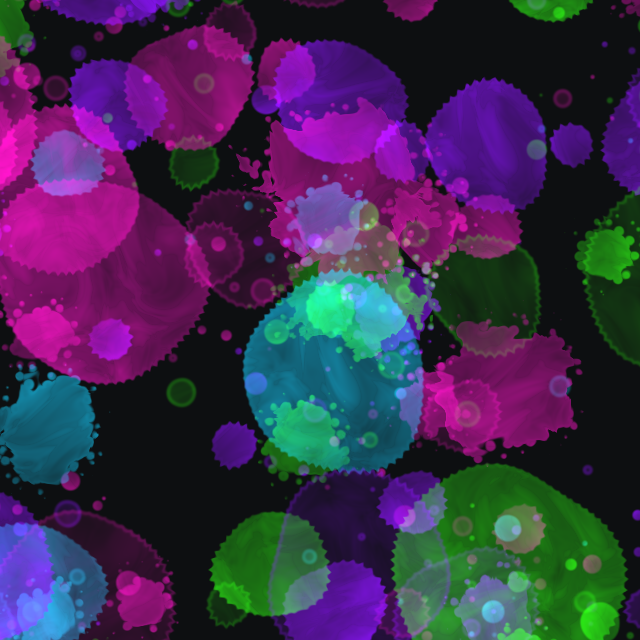
A WebGL 2 fragment shader for this background:

```glsl
#version 300 es
precision highp float;
uniform vec2 u_resolution;
out vec4 fragColor;

vec3 hash3(vec2 c) {
  vec3 q = fract(c.xyx * vec3(0.1031, 0.1030, 0.0973));
  q += dot(q, q.yxz + 33.33);
  return fract((q.xxy + q.yzz) * q.zyx);
}

// Layered, self-warping sines
float wrinkles(vec2 p) {
  float sum = 0.0, amp = 0.5;
  for (int i = 0; i < 5; i++) {
    p = mat2(0.8, 0.6, -0.6, 0.8) * p * 1.6 + 0.9 * sin(p.yx * 1.1) + 2.3;
    sum += amp * sin(p.x) * sin(p.y);
    amp *= 0.65;
  }
  return sum;
}

// Cellular noise: distance to the nearest scattered point
float cellular(vec2 p) {
  vec2 base = floor(p);
  float nearest = 2.0;
  for (int y = -1; y <= 1; y++)
    for (int x = -1; x <= 1; x++) {
      vec2 c = base + vec2(x, y);
      nearest = min(nearest, length(c + hash3(c + 91.0).xy - p));
    }
  return nearest;
}

vec3 inkColour(float pick) {
  vec3 magenta = vec3(0.43, 0.01, 0.33), purple = vec3(0.28, 0.01, 0.52);
  vec3 cyan = vec3(0.02, 0.37, 0.46), green = vec3(0.06, 0.43, 0.01);
  return pick < 0.33 ? magenta : pick < 0.67 ? purple : pick < 0.78 ? cyan : green;
}

// Coverage of one drop: toothed disc, spattered clump or thin bubble
float drop(vec2 q, float radius, vec3 rnd, float grain, float soft) {
  float angle = atan(q.y, q.x), phase = rnd.x * 40.0;
  float lobes = 0.06 * sin(2.0 * angle + phase) + 0.045 * sin(3.0 * angle - phase * 2.0)
              + 0.02 * sin(5.0 * angle + phase * 3.0);
  float folds = wrinkles(q * 24.0 + phase);
  float dist = length(q) - radius * (1.0 + lobes * smoothstep(0.01, 0.06, radius));
  bool large = radius > 0.032;
  bool bubble = rnd.y < (large ? 0.25 : 0.55);
  if (large && rnd.y > 0.66) {
    dist += folds * radius * 0.35;
    dist = min(dist, (grain - 0.42 + dist * 14.0) / 46.0);
  } else if (large) {
    float teeth = floor(radius * 230.0);
    float depth = 0.0055 * (0.6 + 0.4 * sin(angle * 2.0 + phase));
    dist -= depth * (pow(abs(sin(angle * teeth + 1.2 * folds)), 3.0) - 0.5);
  }
  float fill = smoothstep(soft, -soft, dist);
  float rim = exp(-pow((dist + 0.004) / 0.0032, 2.0)) * fill;
  float veins = exp(-abs(folds) * 14.0);
  float shade = 1.0 + 0.25 * dot(q / radius, cos(phase + vec2(0.0, 1.57)));
  float mottle = 0.95 + 0.32 * folds - 0.10 * veins;
  return bubble ? fill * (0.30 + 0.15 * folds) + rim * 0.36
                : fill * shade * mottle + rim * 0.08;
}

// One jittered grid of drops, added as coloured light
void addDrops(inout vec3 col, vec2 p, float size, vec2 radii, float density, float seed, float grain, float soft) {
  vec2 base = floor(p / size);
  for (int y = -1; y <= 1; y++)
    for (int x = -1; x <= 1; x++) {
      vec2 c = base + vec2(x, y);
      vec3 place = hash3(c + seed), kind = hash3(c + seed + 57.3);
      vec2 centre = (c + 0.15 + 0.7 * place.xy) * size;
      // Drops gather around a slanted band and thin out in the gaps
      float crowd = 0.20 * sin(centre.x * 7.0 + centre.y * 5.0 - 4.4) + 0.12 * sin(centre.y * 9.0 - centre.x * 6.0);
      if (place.z > density + crowd) continue;
      float radius = mix(radii.x, radii.y, kind.z) * size;
      vec2 q = p - centre;
      if (length(q) > radius * 1.4 + 0.05) continue;
      // Hue drifts from magenta at the left to green at the right
      float pick = hash3(c + seed + 113.7).x + 0.38 * (centre.x - 0.5);
      float room = 1.0 - 0.70 * max(col.r, max(col.g, col.b));
      col += inkColour(pick) * drop(q, radius, kind, grain, soft) * room;
    }
}

void main() {
  vec2 p = gl_FragCoord.xy / u_resolution.y;
  float soft = max(0.0022, 1.0 / u_resolution.y);
  float grain = cellular(p * 46.0);
  vec3 col = vec3(0.052, 0.060, 0.066);

  // Large blots, medium blots, then bubbles and specks
  addDrops(col, p, 0.31, vec2(0.36, 0.58), 0.82, 11.0, grain, soft);
  addDrops(col, p, 0.23, vec2(0.28, 0.48), 0.72, 37.0, grain, soft);
  addDrops(col, p, 0.14, vec2(0.22, 0.44), 0.52, 71.0, grain, soft);
  addDrops(col, p, 0.075, vec2(0.14, 0.32), 0.28, 131.0, grain, soft);
  addDrops(col, p, 0.036, vec2(0.07, 0.26), 0.12, 197.0, grain, soft);

  fragColor = vec4(clamp(col, 0.0, 1.0), 1.0);
}
```
